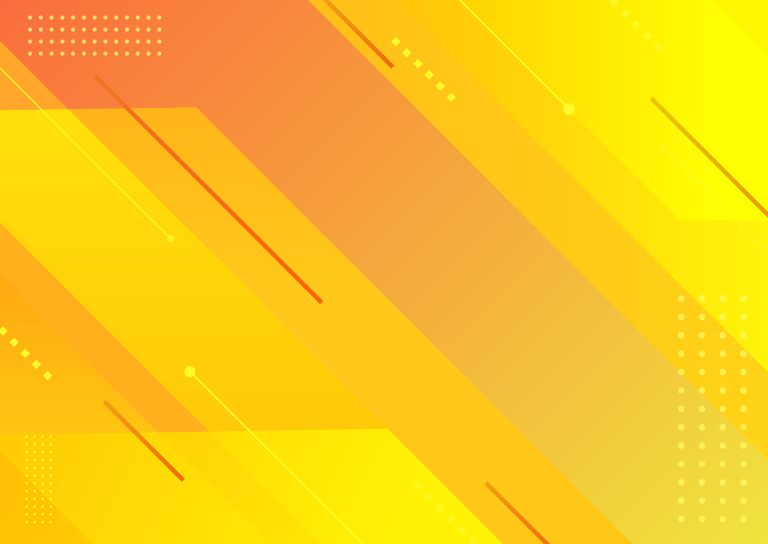
This background is drawn by a Shadertoy shader. Its source:

```glsl
#define HEIGHT 543.0
#define BAR_HALF 2.2
#define THREAD_HALF 0.85
#define TILE_STEP 11.1
#define TILE_HALF 3.3
#define BAND_LEFT 89.0
#define BAND_RIGHT 307.5
#define PANEL_EDGE -41.0
#define EMBER vec3(0.95, 0.41, 0.05)
#define AMBER vec3(0.95, 0.62, 0.06)
#define LEMON vec3(1.0, 0.98, 0.16)

// Coverage of a shape from its signed distance in layout units
float cover(float dist) {
    return clamp(0.5 - dist * iResolution.y / HEIGHT, 0.0, 1.0);
}

// Coverage of the side to the upper right of a falling diagonal
float beyond(float diagonal, float edge) {
    return cover((edge - diagonal) * 0.7071);
}

vec3 yellow(float green, float blue) {
    return vec3(1.0, green, blue);
}

float ramp(float from, float to, float v) {
    return clamp((v - from) / (to - from), 0.0, 1.0);
}

// Frame along the diagonal: x is the horizontal run, y the offset across
vec2 slanted(vec2 q) {
    return vec2((q.x + q.y) * 0.5, (q.x - q.y) * 0.7071);
}

float strip(vec2 q, float run, float halfWidth) {
    return max(abs(q.y) - halfWidth, max(-q.x, q.x - run) * 1.4142);
}

void bar(inout vec3 col, vec2 p, vec2 start, float run, vec3 head, vec3 tail) {
    vec2 q = slanted(p - start);
    col = mix(col, mix(head, tail, ramp(0.0, run, q.x)), cover(strip(q, run, BAR_HALF)));
}

// Thin line with a round knob
void thread(inout vec3 col, vec2 p, vec2 start, float run, vec2 knob, float radius, float alpha) {
    float d = min(strip(slanted(p - start), run, THREAD_HALF), length(p - knob) - radius);
    col = mix(col, LEMON, cover(d) * alpha);
}

// Row of tilted squares
void tiles(inout vec3 col, vec2 p, vec2 start, float count, float alpha) {
    vec2 q = slanted(p - start);
    q.x -= TILE_STEP * clamp(round(q.x / TILE_STEP), 0.0, count - 1.0);
    float d = max(abs(q.x) * 1.4142, abs(q.y)) - TILE_HALF;
    col = mix(col, LEMON, cover(d) * alpha);
}

void dots(inout vec3 col, vec2 p, vec2 start, vec2 pitch, vec2 count, float radius, vec3 tint, float alpha) {
    vec2 q = p - start;
    q -= pitch * clamp(round(q / pitch), vec2(0.0), count - 1.0);
    col = mix(col, tint, cover(length(q) - radius) * alpha);
}

// Left panels, split by diagonals and two nearly level edges
vec3 leftPanels(vec2 p, float s) {
    vec3 col = yellow(mix(0.66, 0.77, ramp(270.0, 430.0, p.y)), 0.07);
    col = mix(col, yellow(0.69, 0.11), beyond(s, -274.0));
    vec3 body = yellow(mix(0.88, 0.79, ramp(110.0, 430.0, p.y)), 0.04);
    col = mix(col, body, beyond(s, -222.0));

    float light = mix(0.80, 0.95, ramp(0.0, 420.0, p.x + (p.y - 480.0) * 0.5));
    vec3 lower = yellow(light - 0.05 * (1.0 - beyond(s, -450.0)), 0.02);
    lower -= vec3(0.0, 0.025, 0.0) * beyond(s, -274.0) * (1.0 - beyond(s, -222.0));
    col = mix(col, lower, cover(434.0 - 0.0155 * p.x - p.y));

    vec3 side = yellow(mix(0.71, 0.785, ramp(110.0, 280.0, p.y)), 0.10);
    return mix(col, side, beyond(s, PANEL_EDGE));
}

// Right panels, brightening toward the right side
vec3 rightPanels(vec2 p, float s) {
    vec3 col = yellow(mix(0.75, 0.83, ramp(320.0, 768.0, p.x)), 0.09);
    vec3 middle = yellow(mix(0.78, 0.96, ramp(420.0, 768.0, p.x)), 0.04);
    col = mix(col, middle, beyond(s, 395.0));
    vec3 bright = yellow(mix(0.84, 1.0, ramp(480.0, 720.0, p.x)), 0.01);
    bright.y -= 0.03 * beyond(s, 712.0);
    return mix(col, bright, beyond(s, 459.0) * cover(p.y - 220.0));
}

void mainImage(out vec4 fragColor, in vec2 fragCoord) {
    // Layout units, measured down from the top
    vec2 p = fragCoord / iResolution.y * HEIGHT;
    p.y = HEIGHT - p.y;
    float s = p.x - p.y;

    // Broad orange band and the panels around it
    vec3 col = mix(vec3(0.98, 0.43, 0.24), vec3(0.94, 0.89, 0.24), (p.x + p.y) / 1300.0);
    col = mix(yellow(0.65, 0.17), col, beyond(s, PANEL_EDGE));
    float left = (1.0 - beyond(s, BAND_LEFT)) * cover(110.0 - 0.015 * p.x - p.y);
    col = mix(col, leftPanels(p, s), left);
    col = mix(col, rightPanels(p, s), beyond(s, BAND_RIGHT));

    // Dark bars
    bar(col, p, vec2(323.0, -2.0), 69.0, AMBER, EMBER);
    bar(col, p, vec2(95.0, 76.0), 226.0, vec3(0.94, 0.46, 0.14), vec3(1.0, 0.38, 0.0));
    bar(col, p, vec2(104.0, 400.5), 79.0, AMBER, EMBER);
    bar(col, p, vec2(485.0, 482.0), 70.0, AMBER, EMBER);
    bar(col, p, vec2(650.0, 98.0), 130.0, vec3(0.91, 0.78, 0.02), vec3(0.91, 0.59, 0.05));

    // Bright threads
    thread(col, p, vec2(457.0, -2.0), 111.0, vec2(568.0, 109.0), 5.6, 1.0);
    thread(col, p, vec2(-2.0, 66.0), 172.0, vec2(170.5, 238.0), 3.5, 0.8);
    thread(col, p, vec2(190.0, 371.0), 180.0, vec2(189.5, 371.0), 5.5, 1.0);
    thread(col, p, vec2(663.0, 149.0), 120.0, vec2(663.0, 149.0), 3.0, 0.7);

    // Rows of squares and grids of dots
    tiles(col, p, vec2(395.0, 41.5), 6.0, 1.0);
    tiles(col, p, vec2(3.0, 330.5), 5.0, 1.0);
    tiles(col, p, vec2(613.0, 2.5), 5.0, 0.8);
    tiles(col, p, vec2(417.0, 484.5), 6.0, 0.7);
    dots(col, p, vec2(30.0, 17.5), vec2(10.75, 12.0), vec2(13.0, 4.0), 2.0, vec3(1.0, 0.88, 0.42), 1.0);
    dots(col, p, vec2(680.0, 298.0), vec2(20.7, 18.35), vec2(4.0, 13.0), 3.2, vec3(1.0, 0.97, 0.38), 0.8);
    dots(col, p, vec2(26.5, 436.0), vec2(8.0, 7.75), vec2(4.0, 12.0), 1.3, LEMON, 0.9);

    fragColor = vec4(col, 1.0);
}
```
